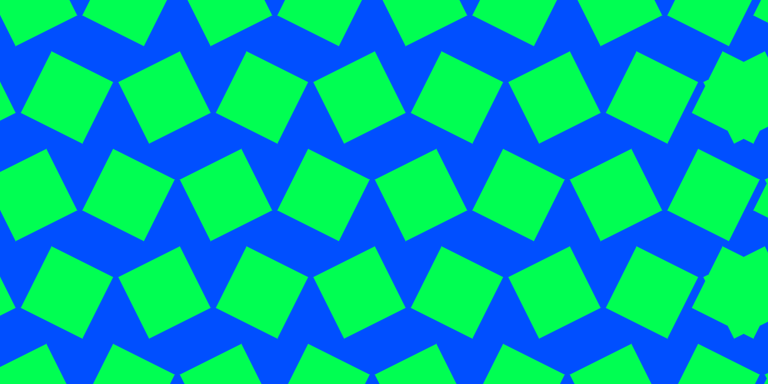
Give the GLSL for this pattern, as a Shadertoy shader.

```glsl
// Flat green squares on blue, tilted alternately left and right along each row.
// Each row is a repeated box distance, with every second row shifted sideways;
// a second run of the same row begins near the right edge and overlaps the first.

// Signed distance to a square tilted by atan(1/2), centred at the origin
float tiltedSquare(vec2 p) {
    vec2 axis = normalize(vec2(2.0, 1.0));
    vec2 local = vec2(dot(p, axis), dot(p, vec2(-axis.y, axis.x)));
    vec2 d = abs(local) - 0.353;
    return length(max(d, 0.0)) + min(max(d.x, d.y), 0.0);
}

// Row of unit cells whose odd columns are mirrored, starting at firstColumn
float squareRow(vec2 p, float firstColumn) {
    float column = max(round(p.x), firstColumn);
    p.x -= column;
    if (mod(column, 2.0) > 0.5) p.x = -p.x;
    return tiltedSquare(p);
}

void mainImage(out vec4 fragColor, in vec2 fragCoord) {
    // Cell units, measured from the top left corner
    float cellsHigh = 3.9385;
    float pixel = cellsHigh / iResolution.y;
    vec2 p = vec2(fragCoord.x, iResolution.y - fragCoord.y) * pixel;

    // Alternate rows are staggered
    float row = round(p.y);
    p.y -= row;
    p.x -= mod(row, 2.0) > 0.5 ? 0.687 : 1.318;

    // Main run, joined with the overlapping run on the right
    float dist = squareRow(p, -2.0);
    dist = min(dist, squareRow(p - vec2(6.882, 0.0), 0.0));

    float cover = 1.0 - smoothstep(-0.75 * pixel, 0.75 * pixel, dist);
    vec3 blue = vec3(0.0, 0.31, 1.0);
    vec3 green = vec3(0.0, 1.0, 0.32);
    fragColor = vec4(mix(blue, green, cover), 1.0);
}
```
